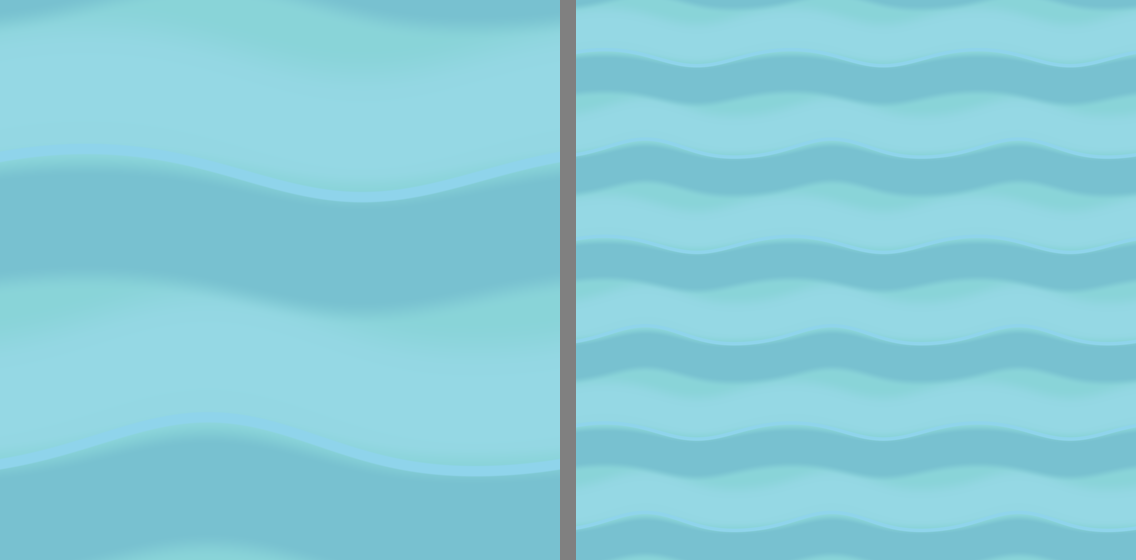
Left: one tile. Right: repeated 3 by 3.
Give the GLSL for this background, as a Shadertoy shader.

```glsl
// Two calm rolling water waves, each with a pale band, a crisp crest line and a soft dark band.
#define WAVES 2
#define LINE_HALF 0.0093
#define DARK_DEPTH 0.218
#define LIGHT_HEIGHT 0.222
#define FOAM_COLOR vec3(0.537, 0.830, 0.848)
#define LIGHT_COLOR vec3(0.580, 0.843, 0.890)
#define DARK_COLOR vec3(0.470, 0.755, 0.815)
#define LINE_COLOR vec3(0.560, 0.830, 0.922)

const float TAU = 6.2831853;

// Per wave: mean height, swell, crest position, ripple size
const vec4 WAVE[WAVES] = vec4[](
    vec4(0.694, 0.043, 0.150, 0.003),
    vec4(0.202, 0.048, 0.365, 0.005));

// Soft step centred on an edge
float softEdge(float edge, float halfWidth, float x) {
    return smoothstep(edge - halfWidth, edge + halfWidth, x);
}

void mainImage(out vec4 fragColor, in vec2 fragCoord) {
    vec2 uv = fragCoord / iResolution.xy;
    float pixel = 1.0 / iResolution.y;
    float light = 0.0, dark = 0.0, line = 0.0, core = 0.0;

    for (int i = 0; i < WAVES; i++) {
        // Wave height with one swell and a faint second harmonic
        vec4 w = WAVE[i];
        float angle = TAU * (uv.x - w.z);
        float rippleAngle = 2.0 * TAU * (uv.x - 0.638);
        float swell = cos(angle);
        float height = w.x + w.y * swell - w.w * cos(rippleAngle);
        float slope = -TAU * (w.y * sin(angle) - 2.0 * w.w * sin(rippleAngle));

        // Signed height above the wave, wrapped vertically
        float d = fract(uv.y - height + 0.5) - 0.5;

        // Pale band above the line, its lower edge showing in the troughs
        light += softEdge(0.010 - 0.014 * swell, 0.022, d)
               * (1.0 - softEdge(LIGHT_HEIGHT, 0.045, d));
        core += exp(-pow((d - 0.11) / 0.06, 2.0));

        // Dark band below the line, with a glow under the crests
        dark += (1.0 - softEdge(-0.018 - 0.012 * swell, 0.021, d))
              * softEdge(-DARK_DEPTH - 0.010 * swell, 0.024, d);

        // Crisp line, measured across its slope
        float across = abs(d) / sqrt(1.0 + slope * slope);
        line += 1.0 - softEdge(LINE_HALF, pixel, across);
    }

    // Layers, from the foam tint up to the line
    vec3 color = mix(FOAM_COLOR, LIGHT_COLOR + 0.006 * core, clamp(light, 0.0, 1.0));
    color = mix(color, DARK_COLOR, clamp(dark, 0.0, 1.0));
    color = mix(color, LINE_COLOR, clamp(line, 0.0, 1.0));
    fragColor = vec4(color, 1.0);
}
```
